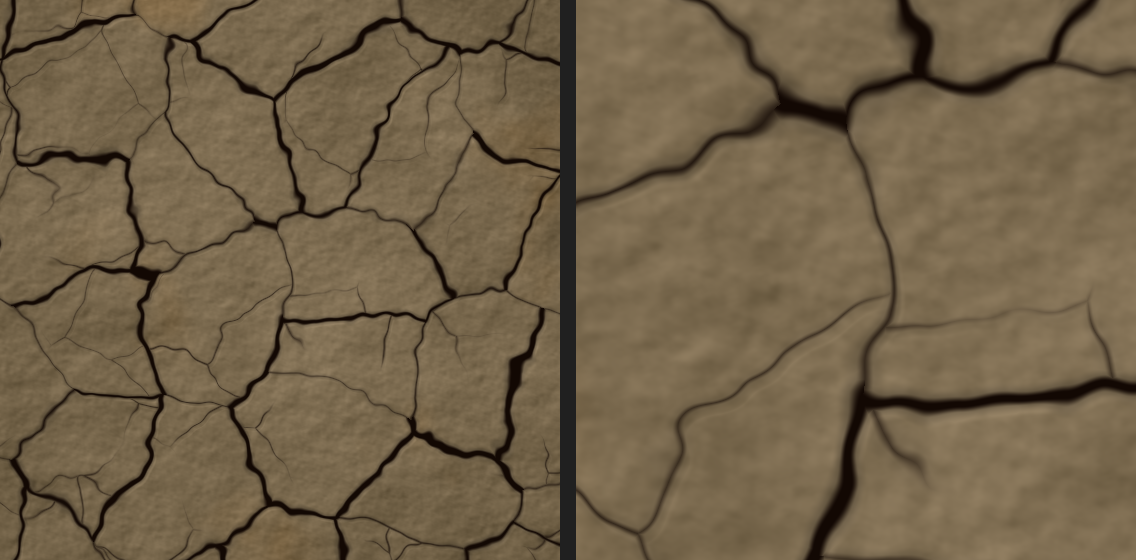
Left, the full canvas; right, a detail of the centre.
Write a Shadertoy shader that draws this texture.

```glsl
// Dry cracked mud: curved plates split by dark gaps and broken hairlines.

const vec3 GAP_COLOR   = vec3(0.070, 0.030, 0.012);
const vec3 DARK_SOIL   = vec3(0.405, 0.345, 0.245);
const vec3 LIGHT_SOIL  = vec3(0.520, 0.450, 0.340);
const vec3 WARM_STAIN  = vec3(0.035, 0.008, -0.020);
const float PLATE_SCALE = 4.6;      // plates across the canvas
const float HAIR_SCALE  = 5.2;      // hairline cells across the canvas
const vec2 GAP_WIDTH    = vec2(0.0008, 0.0052);   // half width, thin to thick
const vec2 HAIR_WIDTH   = vec2(0.0001, 0.0014);
const float SOFTNESS    = 0.0026;
const float BEND        = 0.11;     // slow curving of the cracks
const float CHIP        = 0.011;    // ragged crack edges
const vec2 TO_LIGHT     = vec2(-0.6, 0.8);
const float RELIEF      = 4.2;
const float RIM_LIGHT   = 0.45;

float hash1(vec2 p) {
    vec3 q = fract(p.xyx * 0.1031);
    q += dot(q, q.yzx + 33.33);
    return fract((q.x + q.y) * q.z);
}

vec2 hash2(vec2 p) {
    return vec2(hash1(p), hash1(p + vec2(57.0, 113.0)));
}

float noise(vec2 p) {
    vec2 i = floor(p), f = fract(p);
    f = f * f * (3.0 - 2.0 * f);
    return mix(mix(hash1(i), hash1(i + vec2(1, 0)), f.x),
               mix(hash1(i + vec2(0, 1)), hash1(i + vec2(1, 1)), f.x), f.y);
}

float fbm(vec2 p) {
    float sum = 0.0, amp = 0.5;
    for (int i = 0; i < 4; i++) {
        sum += amp * noise(p);
        p = mat2(1.6, 1.2, -1.2, 1.6) * p + 17.0;
        amp *= 0.5;
    }
    return sum / 0.9375;
}

vec2 warp(vec2 p) {
    vec2 bend = vec2(fbm(p * 5.0), fbm(p * 5.0 + 40.0)) - 0.5;
    vec2 chip = vec2(noise(p * 48.0), noise(p * 48.0 + 70.0)) - 0.5;
    return p + BEND * bend + CHIP * chip;
}

// Voronoi borders, each with its own width; x is the line, y its soft shadow.
vec2 borders(vec2 p, float scale, vec2 width, float vary, out vec2 cell) {
    vec2 q = p * scale, base = floor(q), toSite = vec2(0.0);
    float nearest = 1e3;
    for (int y = -1; y <= 1; y++)
    for (int x = -1; x <= 1; x++) {
        vec2 id = base + vec2(x, y);
        vec2 r = id + 0.1 + 0.8 * hash2(id) - q;
        if (dot(r, r) < nearest) {
            nearest = dot(r, r);
            toSite = r;
            cell = id;
        }
    }
    float soft = max(SOFTNESS, 0.8 / iResolution.y);
    vec2 result = vec2(0.0);
    for (int y = -2; y <= 2; y++)
    for (int x = -2; x <= 2; x++) {
        vec2 id = cell + vec2(x, y);
        vec2 r = id + 0.1 + 0.8 * hash2(id) - q, gap = r - toSite;
        if (dot(gap, gap) < 1e-4) continue;
        float d = dot(0.5 * (r + toSite), normalize(gap)) / scale;
        float size = hash1(id + cell + 200.0);
        float w = mix(width.x, width.y, size) * vary;
        float strength = mix(0.5, 1.0, smoothstep(0.0, 0.4, size));
        float line = 1.0 - smoothstep(w - soft, w + soft, d);
        float shadow = 1.0 - smoothstep(w, w + 0.009, d);
        result = max(result, strength * vec2(line, shadow));
    }
    return result;
}

// Main gaps, plus hairlines seeded per plate so they stop at the gaps.
vec2 cracks(vec2 p) {
    vec2 q = warp(p) + 3.0, plate, unused;
    vec2 gaps = borders(q, PLATE_SCALE, GAP_WIDTH, 0.6 + 0.8 * noise(p * 16.0), plate);
    vec2 seed = floor(20.0 * hash2(plate + 31.0)) + 0.37;
    vec2 hair = borders(q + seed, HAIR_SCALE, HAIR_WIDTH, 1.0, unused);
    float broken = smoothstep(0.42, 0.66, noise(p * 7.0 + 9.0));
    return max(gaps, hair * broken * vec2(0.75, 0.4));
}

float height(vec2 p) {
    return fbm(p * 13.0) + 0.35 * fbm(p * vec2(34.0, 46.0) + 5.0);
}

void mainImage(out vec4 fragColor, in vec2 fragCoord) {
    vec2 p = fragCoord / iResolution.y;
    vec2 centered = fragCoord / iResolution.xy - 0.5;

    // Soil tone: broad patches, side-lit bumps and fine grain
    float tone = 0.52 + 1.0 * (fbm(p * 5.0 + 20.0) - 0.5);
    tone += RELIEF * (height(p) - height(p + 0.006 * TO_LIGHT));
    tone += 0.25 * (noise(p * 150.0) - 0.5);
    tone += 0.14 - 0.8 * dot(centered, centered);

    // Plate edges that face the light
    vec2 crack = cracks(p);
    float rim = cracks(p + 0.008 * TO_LIGHT).x * (1.0 - crack.x);
    tone += RIM_LIGHT * rim;

    vec3 color = mix(DARK_SOIL, LIGHT_SOIL, clamp(tone, -0.5, 1.6));
    color += WARM_STAIN * smoothstep(0.58, 0.8, fbm(p * 4.0 + 60.0));
    color *= 1.0 - 0.22 * crack.y;
    color = mix(color, GAP_COLOR, crack.x);
    fragColor = vec4(color, 1.0);
}
```
